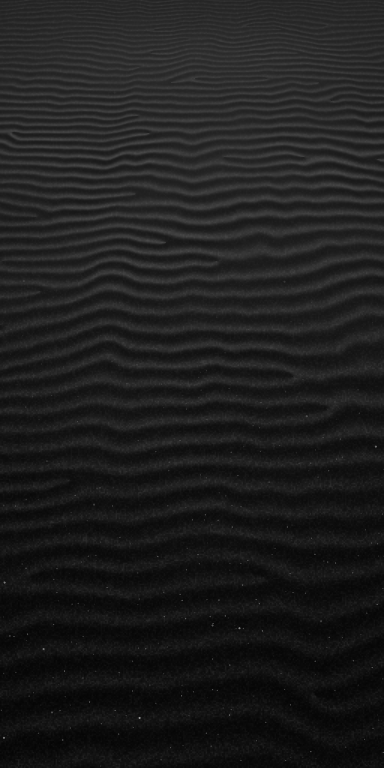
This texture is drawn by a WebGL 2 fragment shader. Its source:

```glsl
#version 300 es
precision highp float;
// Dark wind-rippled sand receding into the distance, with grain and glints.

uniform vec2 u_resolution;
out vec4 fragColor;

float hash(vec2 p) {
    vec3 q = fract(p.xyx * vec3(0.1031, 0.1030, 0.0973));
    q += dot(q, q.yzx + 33.33);
    return fract((q.x + q.y) * q.z);
}

float noise(vec2 p) {
    vec2 i = floor(p), f = fract(p);
    f = f * f * (3.0 - 2.0 * f);
    return mix(mix(hash(i), hash(i + vec2(1, 0)), f.x),
               mix(hash(i + vec2(0, 1)), hash(i + vec2(1, 1)), f.x), f.y);
}

// Ripple count from the horizon, bent by noise and split by forks.
float ripplePhase(float groundX, float row, float nearness) {
    float phase = row + 2.6 * groundX * nearness;
    phase += 1.3 * noise(vec2(groundX * 6.0 + 20.0, row * 0.13 + 50.0));
    phase += 0.75 * noise(vec2(groundX * 13.0 + 40.0, row * 0.2 + 80.0));
    phase += 0.25 * noise(vec2(groundX * 28.0 + 60.0, row * 0.5 + 90.0));
    // Each pair of opposite forks inserts one short extra ripple.
    for (int i = 0; i < 28; i++) {
        float id = float(i);
        vec2 center = vec2(1.2 * hash(vec2(id, 3.0)) - 0.6,
                           -44.0 + 1.65 * (id + hash(vec2(id, 7.0))));
        float halfLength = mix(0.06, 0.28, hash(vec2(id, 11.0)));
        vec2 q = vec2(groundX, row) - center;
        float left = atan(q.y, (q.x + halfLength) * 18.0);
        float right = atan(q.y, (q.x - halfLength) * 18.0);
        phase += (left - right) / 6.28319;
    }
    return phase;
}

// Rare bright grains, one candidate per cell.
float glints(vec2 p, float cellSize, float rarity, float radius) {
    vec2 cell = floor(p / cellSize);
    vec2 offset = 0.2 + 0.6 * vec2(hash(cell + 17.0), hash(cell + 59.0));
    float d = length(p - (cell + offset) * cellSize);
    float present = step(rarity, hash(cell + 131.0));
    return present * (1.0 - smoothstep(radius * 0.3, radius, d)) * hash(cell + 211.0);
}

void main() {
    vec2 p = gl_FragCoord.xy / u_resolution.y;
    float x = p.x - 0.5 * u_resolution.x / u_resolution.y;
    float nearness = 1.0 - p.y;

    // Perspective: ripple spacing grows in proportion to nearness.
    float groundX = x / (nearness + 0.3);
    float row = log(nearness + 0.1) / 0.049;
    float f = fract(ripplePhase(groundX, row, nearness));

    // Narrow lit crest between wide, shallow troughs.
    float crest = smoothstep(0.05, 0.64, f) * (1.0 - smoothstep(0.64, 1.0, f));
    crest *= mix(0.75, crest, 0.45);
    float relief = mix(0.3, 0.95, smoothstep(0.0, 0.25, nearness));
    relief *= 0.65 + 0.6 * noise(vec2(groundX * 8.0 + 9.0, row * 0.5 + 70.0));

    // Light falls off toward the viewer and the sides.
    float light = mix(0.19, 0.055, smoothstep(0.0, 0.95, nearness));
    light *= 1.0 - 1.6 * x * x;
    light *= 0.95 + 0.1 * noise(vec2(p.x * 6.0, p.y * 14.0));
    light *= 1.0 - 0.12 * smoothstep(0.08, 0.0, nearness);
    float shade = light * (1.0 + relief * (crest - 0.33));

    // Crisp sand grain with a few brighter specks, stronger in the foreground.
    float fine = noise(p * 512.0 - 0.5);
    float grain = fine + 0.8 * pow(fine, 6.0) + 0.4 * noise(p * 300.0 + 31.0) - 0.81;
    float grainSize = mix(0.018, 0.045, smoothstep(0.1, 0.6, nearness));
    shade += grain * grainSize * (0.55 + 0.6 * crest);

    float foreground = smoothstep(0.25, 0.85, nearness);
    shade += 0.28 * foreground * glints(p, 0.008, 0.92, 0.0014);
    shade += 0.6 * (0.08 + foreground) * glints(p + 0.4, 0.03, 0.965, 0.002);

    fragColor = vec4(vec3(clamp(shade, 0.008, 1.0)), 1.0);
}
```
